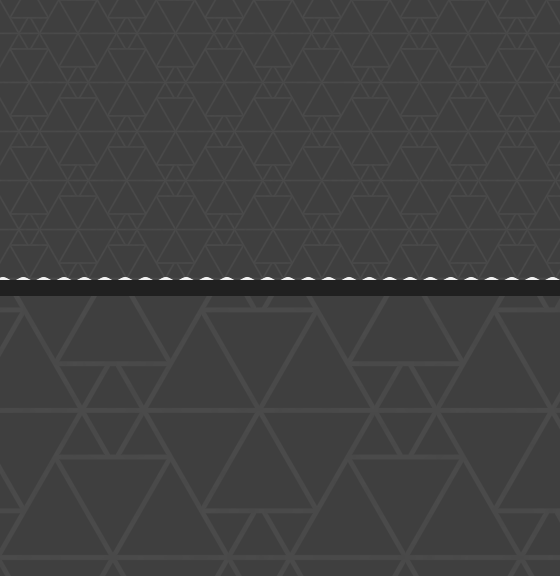
Top: the whole. Bottom: its middle third, enlarged.
Write a Shadertoy shader that draws this pattern.

```glsl
const vec3 GROUND = vec3(0.248);
const vec3 LINE = vec3(0.289);
const vec3 FOAM = vec3(0.95);

float hash(vec2 p) {
    return fract(sin(dot(p, vec2(127.1, 311.7))) * 43758.5);
}

float valueNoise(vec2 p) {
    vec2 i = floor(p), f = fract(p);
    f = f * f * (3.0 - 2.0 * f);
    float low = mix(hash(i), hash(i + vec2(1, 0)), f.x);
    float high = mix(hash(i + vec2(0, 1)), hash(i + vec2(1, 1)), f.x);
    return mix(low, high, f.y);
}

float segment(vec2 p, vec2 a, vec2 b) {
    vec2 pa = p - a, ba = b - a;
    return length(pa - ba * clamp(dot(pa, ba) / dot(ba, ba), 0.0, 1.0));
}

// Spoked hexagon whose slanted edges run on past its side corners.
float spokedHexagon(vec2 p, float side) {
    vec2 q = abs(p);
    float apothem = side * sqrt(3.0) * 0.5;
    float spurRise = 0.5 - apothem;
    vec2 corner = vec2(side * 0.5, apothem);
    vec2 tip = vec2(side, 0.0);
    vec2 spur = vec2(side + spurRise / sqrt(3.0), spurRise);
    float d = q.y;
    d = min(d, segment(q, vec2(0), corner));
    d = min(d, segment(q, vec2(0, apothem), corner));
    d = min(d, segment(q, corner, tip));
    return min(d, segment(q, tip, spur));
}

// Two interleaved square lattices give the half-drop repeat.
float hexagonLattice(vec2 p, float side) {
    float d = 1.0;
    for (int k = 0; k < 2; k++) {
        vec2 q = p - 0.5 * float(k);
        d = min(d, spokedHexagon(q - round(q), side));
    }
    return d;
}

float waveHeight(float x, float period, float crest) {
    return 0.0045 + 0.0062 * cos(6.28319 * (x - crest) / period);
}

void mainImage(out vec4 fragColor, in vec2 fragCoord) {
    vec2 uv = fragCoord / iResolution.y;
    float pixel = 1.0 / iResolution.y;

    // Faint line mesh
    vec2 cell = vec2(0.3484, 0.3503);
    float side = (1.0 + sqrt(3.0)) / (4.0 * sqrt(3.0));
    float d = hexagonLattice((uv - vec2(0.9753, 0.5305)) / cell, side) * cell.x;
    float halfWidth = 0.0029;
    float ink = 1.0 - smoothstep(halfWidth - pixel * 0.7, halfWidth + pixel * 0.7, d);
    ink *= 0.85 + 0.25 * valueNoise(uv * 90.0);
    vec3 color = mix(GROUND, LINE, ink);

    // Pale scalloped lower edge
    float wave = waveHeight(uv.x, 0.0727, 0.0833);
    float foam = 1.0 - smoothstep(-0.6 * pixel, 0.6 * pixel, uv.y - wave);
    color = mix(color, FOAM, foam);

    fragColor = vec4(color, 1.0);
}
```
